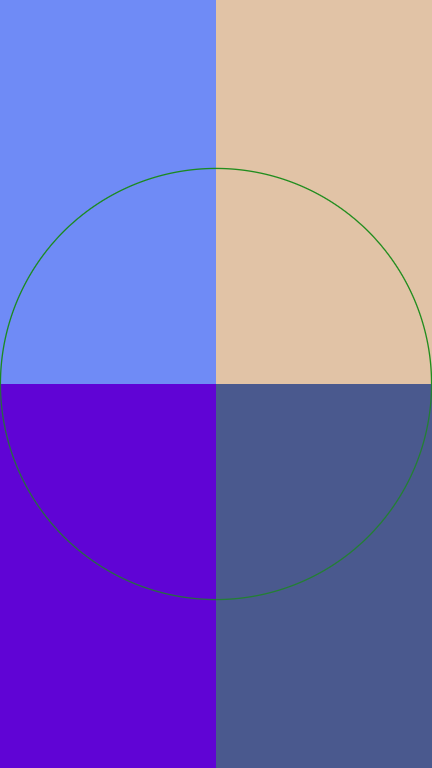
This background is drawn by a WebGL 2 fragment shader. Its source:

```glsl
#version 300 es
precision highp float;
// Four flat colour quadrants meeting at the centre of the canvas, crossed by
// a thin green ring that spans the full width. The quadrants come from two
// antialiased half-plane masks, the ring from a circle distance function.

uniform vec2 u_resolution;
out vec4 outColor;

// Quadrant colours
const vec3 SKY_BLUE = vec3(0.435, 0.545, 0.965);
const vec3 SAND     = vec3(0.882, 0.764, 0.651);
const vec3 VIOLET   = vec3(0.376, 0.016, 0.835);
const vec3 SLATE    = vec3(0.290, 0.350, 0.557);

// Ring, measured in canvas widths
const vec3  RING_GREEN   = vec3(0.09, 0.54, 0.09);
const float RING_RADIUS  = 0.499;
const float RING_WIDTH   = 0.0031;
const float RING_OPACITY_TOP    = 0.95;
const float RING_OPACITY_BOTTOM = 0.75;

// Coverage of the region where the signed distance is positive
float coverage(float signedDistance, float pixel) {
    return clamp(signedDistance / pixel + 0.5, 0.0, 1.0);
}

// Coverage of a circular outline of the given radius and width
float ringMask(vec2 p, float radius, float width, float pixel) {
    float fromLine = abs(length(p) - radius);
    return coverage(0.5 * width - fromLine, pixel);
}

void main() {
    // Centred coordinates, one unit per canvas width
    float pixel = 1.0 / u_resolution.x;
    vec2 p = (gl_FragCoord.xy - 0.5 * u_resolution) * pixel;

    // Quadrants
    float right = coverage(p.x, pixel);
    float upper = coverage(p.y, pixel);
    vec3 topRow = mix(SKY_BLUE, SAND, right);
    vec3 bottomRow = mix(VIOLET, SLATE, right);
    vec3 color = mix(bottomRow, topRow, upper);

    // Ring, a little fainter in the lower half
    float opacity = mix(RING_OPACITY_BOTTOM, RING_OPACITY_TOP, upper);
    float ring = ringMask(p, RING_RADIUS, RING_WIDTH, pixel);
    color = mix(color, RING_GREEN, ring * opacity);

    outColor = vec4(color, 1.0);
}
```
